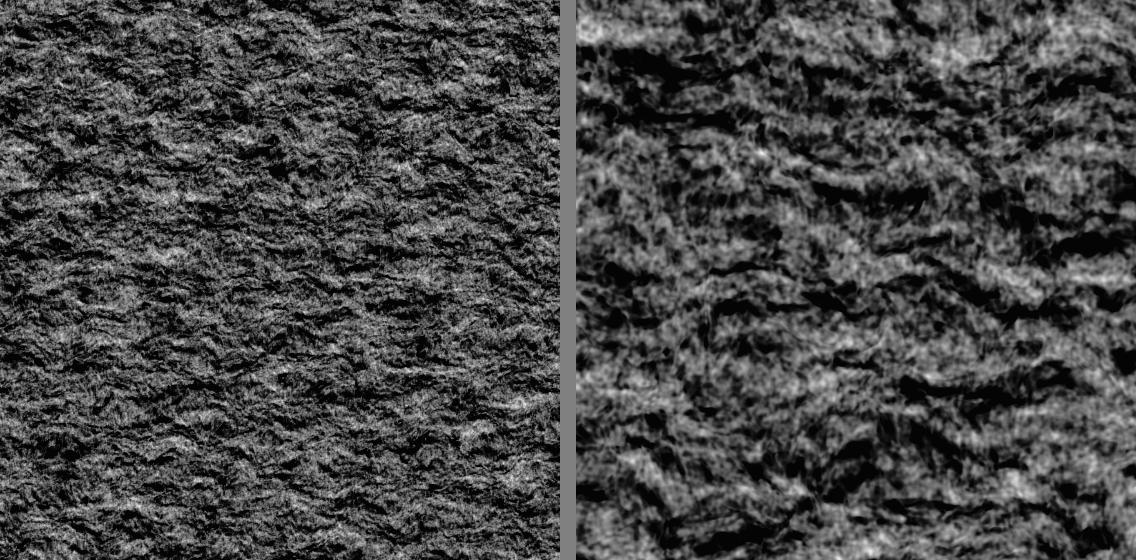
Left, the full canvas; right, a detail of the centre.
A WebGL 1 fragment shader for this texture:

```glsl
precision highp float;

uniform vec2 u_resolution;

const float TAU = 6.2831853;
const vec3 SHADOW = vec3(0.014);

float hash(vec2 cell) {
  vec3 q = fract(cell.xyx * vec3(0.1031, 0.1030, 0.0973));
  q += dot(q, q.yzx + 33.33);
  return fract((q.x + q.y) * q.z);
}

float cornerSlope(vec2 cell, vec2 offset) {
  float angle = TAU * hash(cell);
  return dot(vec2(cos(angle), sin(angle)), offset);
}

// Gradient noise centred on zero
float noise(vec2 p) {
  vec2 cell = floor(p);
  vec2 f = p - cell;
  vec2 w = f * f * f * (f * (f * 6.0 - 15.0) + 10.0);
  vec2 e = vec2(1.0, 0.0);
  float low = mix(cornerSlope(cell, f),
                  cornerSlope(cell + e.xy, f - e.xy), w.x);
  float high = mix(cornerSlope(cell + e.yx, f - e.yx),
                   cornerSlope(cell + e.xx, f - e.xx), w.x);
  return mix(low, high, w.y);
}

// Flat lumps that become rounder at finer scales
float relief(vec2 p) {
  vec2 scale = vec2(11.0, 20.0);
  vec2 shift = vec2(17.3, 41.7);
  float amplitude = 0.85;
  float height = 0.0;
  for (int i = 0; i < 5; i++) {
    height += amplitude * noise(p * scale + shift);
    scale *= vec2(2.23, 1.89);
    shift += vec2(23.61, 11.37);
    amplitude *= 0.68;
  }
  return height;
}

// Narrow dark lines along the zero level of the noise
float crevice(vec2 p, float width) {
  return 1.0 - smoothstep(0.0, width, abs(noise(p)));
}

// Separate hollows where the noise is high
float pit(vec2 p) {
  return smoothstep(0.20, 0.36, noise(p));
}

vec2 warp(vec2 p, float scale, float amount) {
  vec2 q = p * scale;
  return p + amount * vec2(noise(q + 5.2), noise(q + 71.9));
}

float rockTone(vec2 p) {
  vec2 q = warp(warp(p, 15.0, 0.016), 71.0, 0.004);

  // Light from above, with hollows left dark
  float height = relief(q);
  float lit = height - relief(q + vec2(0.002, 0.006));
  float tone = 0.325 + 0.80 * lit + 0.34 * height;

  // Broken cracks and crumbled pits
  float broken = smoothstep(-0.15, 0.2, noise(p * 23.0 + 63.1));
  tone -= 0.24 * broken * crevice(q * vec2(8.0, 19.0) + 90.4, 0.08);
  tone -= 0.17 * pit(q * vec2(33.0, 45.0) + 37.8);
  tone -= 0.15 * pit(q * vec2(77.0, 91.0) + 14.6);

  // Mineral grain shows on lit faces only
  float grain = noise(p * 163.0 + 8.6) + noise(p * 251.0 + 52.1)
              + 0.8 * noise(p * 337.0 + 29.4);
  tone += 0.24 * grain * smoothstep(0.02, 0.24, tone);

  // Soft shoulder for the highlights
  return tone - 0.25 * max(tone - 0.36, 0.0);
}

void main() {
  vec2 p = gl_FragCoord.xy / min(u_resolution.x, u_resolution.y);
  vec3 color = max(vec3(rockTone(p)), SHADOW);
  gl_FragColor = vec4(min(color, 1.0), 1.0);
}
```
